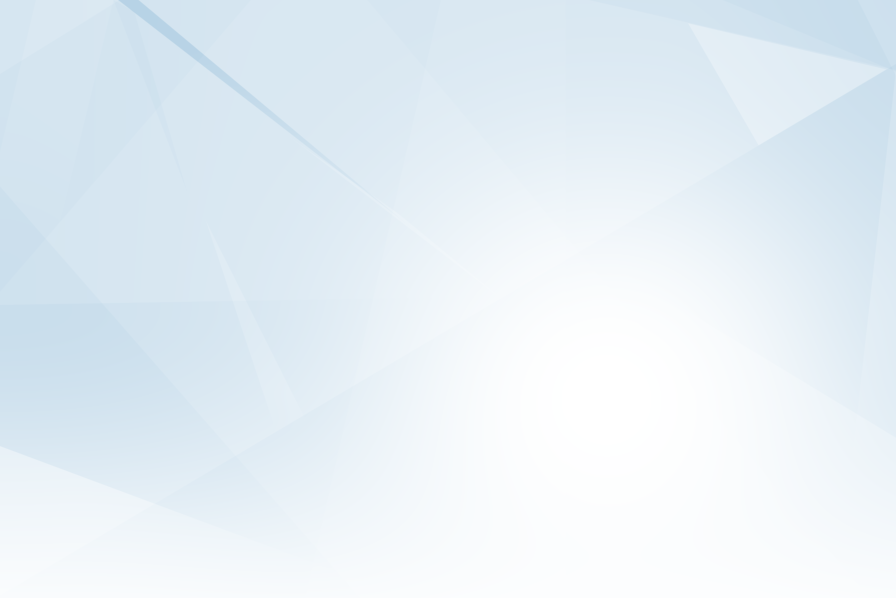
Give the GLSL for this background, as a Shadertoy shader.

```glsl
// Pale blue background of overlapping translucent facets around a white glow.
// Straight edges and thin triangles add or remove tint; a radial glow and a
// fade toward the bottom then wash that tint out to white.

// Smooth half-plane: 1 to the left of the line from a to b.
float leftOf(vec2 p, vec2 a, vec2 b) {
    vec2 d = normalize(b - a);
    float dist = d.x * (p.y - a.y) - d.y * (p.x - a.x);
    float soft = 0.8 / iResolution.y;
    return smoothstep(-soft, soft, dist);
}

// Filled triangle with counter-clockwise corners.
float triangle(vec2 p, vec2 a, vec2 b, vec2 c) {
    return leftOf(p, a, b) * leftOf(p, b, c) * leftOf(p, c, a);
}

// Broad facets on the left, including the long diagonal across the canvas.
float leftFacets(vec2 p) {
    float tint = 0.19 * leftOf(p, vec2(1.5, 0.893), vec2(0.0, 0.004));
    tint += 0.08 * (1.0 - smoothstep(0.0, 0.45, p.x));
    tint += 0.14 * leftOf(p, vec2(0.41, 0.22), vec2(0.0, 0.688));
    tint += 0.15 * leftOf(p, vec2(0.82, 0.504), vec2(0.0, 0.49))
          * (1.0 - smoothstep(0.1, 0.85, p.x));
    tint += 0.09 * leftOf(p, vec2(0.0, 0.512), vec2(0.42, 1.0));
    tint -= 0.5 * leftOf(p, vec2(0.645, 0.014), vec2(0.0, 0.254))
          * (1.0 - smoothstep(0.1, 0.65, p.x));

    // Faint panes along the top
    tint -= 0.07 * leftOf(p, vec2(0.07, 0.5), vec2(0.19, 1.0))
          * smoothstep(0.55, 0.85, p.y);
    tint += 0.08 * leftOf(p, vec2(0.0, 0.746), vec2(0.06, 1.0));
    tint -= 0.12 * triangle(p, vec2(-0.01, 1.02), vec2(-0.01, 0.87), vec2(0.2, 1.0));
    tint += 0.07 * leftOf(p, vec2(0.615, 1.0), vec2(0.82, 0.756));
    tint -= 0.07 * leftOf(p, vec2(0.738, 1.0), vec2(0.605, 0.414));
    return tint;
}

// Facets fanning out from the upper right corner.
float rightFacets(vec2 p) {
    float tint = 0.12 * smoothstep(1.1, 1.5, p.x) * smoothstep(0.4, 0.9, p.y);
    tint += 0.04 * leftOf(p, vec2(0.947, 1.0), vec2(0.947, 0.6));
    tint += 0.14 * leftOf(p, vec2(0.986, 1.0), vec2(1.5, 0.883));
    tint += 0.12 * leftOf(p, vec2(1.21, 1.0), vec2(1.484, 0.887));
    tint -= 0.15 * leftOf(p, vec2(1.436, 1.0), vec2(1.5, 0.873));
    tint -= 0.26 * triangle(p, vec2(1.152, 0.961), vec2(1.27, 0.757), vec2(1.484, 0.884));
    tint -= 0.2 * leftOf(p, vec2(1.5, 0.883), vec2(1.436, 0.316))
          * smoothstep(0.2, 0.5, p.y);
    tint -= 0.25 * leftOf(p, vec2(1.5, 0.268), vec2(1.29, 0.395))
          * smoothstep(1.0, 1.3, p.x);
    return tint;
}

// Narrow streaks: one deep blue, the rest barely visible.
float slivers(vec2 p) {
    float tint = triangle(p, vec2(0.185, 1.01), vec2(0.664, 0.639), vec2(0.22, 1.01))
               * mix(0.25, 0.65, smoothstep(0.68, 0.93, p.y));
    tint -= 0.14 * triangle(p, vec2(0.5, 0.76), vec2(0.84, 0.5), vec2(0.664, 0.645));
    tint += 0.1 * triangle(p, vec2(0.19, 1.0), vec2(0.313, 0.68), vec2(0.225, 0.98));
    tint -= 0.14 * triangle(p, vec2(0.345, 0.63), vec2(0.465, 0.27), vec2(0.512, 0.297))
          * smoothstep(0.27, 0.36, p.y);
    return tint;
}

void mainImage(out vec4 fragColor, in vec2 fragCoord) {
    // Canvas spans 1.5 by 1 units
    vec2 p = fragCoord / iResolution.xy * vec2(1.5, 1.0);

    float tint = 0.88 + leftFacets(p) + rightFacets(p) + slivers(p);

    // Wash out toward the glow and the bottom
    float glowDist = distance(p, vec2(1.015, 0.336));
    tint *= 1.0 - exp(-pow(glowDist / 0.42, 2.5));
    tint *= smoothstep(-0.15, 0.48, p.y);

    vec3 absorbed = vec3(0.17, 0.105, 0.06);
    fragColor = vec4(1.0 - max(tint, 0.0) * absorbed, 1.0);
}
```
